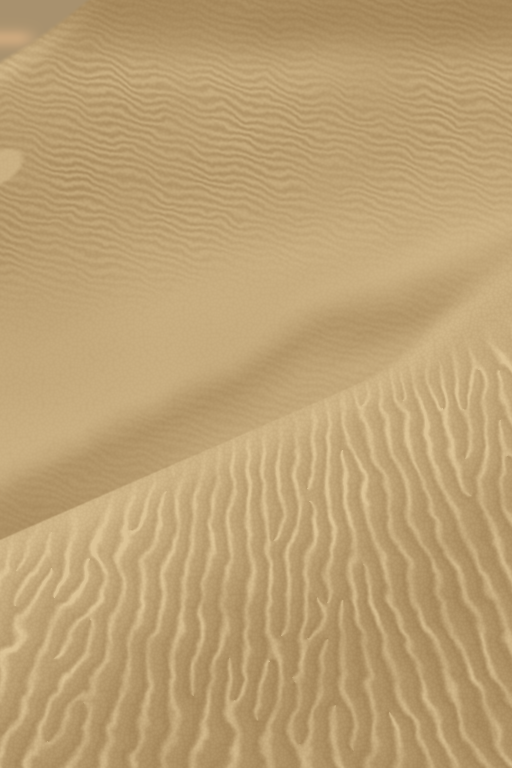
Reproduce this texture procedurally as a Shadertoy shader.

```glsl
// Desert dunes: a near slope with fanning wind ripples, a shaded hollow and a far slope.
// Each part yields one sand tone, mapped to a dark-to-light ramp. Ripples are cosines
// of a phase bent by layered sines; forks come from scattered phase vortices.

const vec3 SAND_DARK = vec3(0.62, 0.50, 0.325);
const vec3 SAND_LIGHT = vec3(0.84, 0.74, 0.56);
const vec3 HAZE = vec3(0.66, 0.57, 0.43);
const vec3 DISTANT_SAND = vec3(0.80, 0.66, 0.49);
const float TAU = 6.2831853;
const float NEAR_RIPPLES = 16.5;   // ripples across the bottom edge
const float FAN_CENTRE = 0.52;
const float FAN_SPREAD = 0.95;
const float FAR_RIPPLES = 92.0;    // ripples over the canvas height
const float GRAIN_SCALE = 230.0;
const float GRAIN_DEPTH = 0.17;
const int FORKS = 26;

vec2 hash2(vec2 p) {
    vec3 q = fract(vec3(p.xyx) * vec3(0.1031, 0.1030, 0.0973));
    q += dot(q, q.yzx + 33.33);
    return fract((q.xx + q.yz) * q.zy);
}

// Distance to the nearest scattered point
float cellular(vec2 p) {
    vec2 cell = floor(p), f = fract(p);
    float nearest = 2.0;
    for (int j = -1; j <= 1; j++)
    for (int i = -1; i <= 1; i++) {
        vec2 o = vec2(i, j);
        vec2 d = o + hash2(cell + o) - f;
        nearest = min(nearest, dot(d, d));
    }
    return sqrt(nearest);
}

// Layered, rotated sines, roughly -1 to 1
float waves(vec2 p) {
    float sum = 0.0, amp = 0.5;
    for (int i = 0; i < 4; i++) {
        sum += amp * sin(p.x + 1.7 * sin(p.y + float(i))) * cos(0.6 * p.y - 0.4 * p.x);
        p = mat2(0.8, 0.6, -0.6, 0.8) * p * 1.75 + 2.3;
        amp *= 0.6;
    }
    return sum;
}

float band(float d, float width) {
    return exp(-d * d / (width * width));
}

float rippleLine(float x) {
    return 0.297 + 0.29 * x;
}

float nearCrest(float x) {
    return rippleLine(x) + 0.085 * smoothstep(0.70, 1.06, x);
}

// Near-vertical lines that draw together towards the crest
float nearPhase(vec2 p) {
    float fan = FAN_SPREAD * tanh(2.5 * (p.x - FAN_CENTRE));
    fan *= p.x < FAN_CENTRE ? 0.85 : 1.0;
    float phase = TAU * NEAR_RIPPLES * (p.x + fan * p.y);
    phase += 1.2 * waves(vec2(11.0 * p.x, 26.0 * p.y)) + 0.5 * sin(58.0 * p.y + 19.0 * p.x);
    phase += 1.5 * waves(vec2(27.0 * p.x + 4.0, 47.0 * p.y));
    for (int i = 0; i < FORKS; i++) {
        vec2 h = hash2(vec2(float(i) * 3.7 + 1.0, 8.0));
        vec2 d = p - vec2(h.x, h.y * rippleLine(h.x));
        // Opposite pairs keep each fork's bend local
        float mate = atan((d.x - 0.07) * 0.667, d.y - 0.05);
        phase += atan(d.x * 0.667, d.y) - mate;
    }
    return phase;
}

float nearTone(vec2 p) {
    float depth = rippleLine(p.x) - p.y;
    float strength = smoothstep(-0.015, 0.07, depth);
    float phase = nearPhase(p);
    float ridge = pow(0.5 + 0.5 * cos(phase), 4.0);
    float lee = pow(0.5 + 0.5 * cos(phase + 1.6), 2.0);
    float tone = mix(0.74, 0.33, smoothstep(0.0, 0.34, depth));
    tone += 0.07 * waves(p * 7.0);
    float ridgeHeight = 0.46 + 0.28 * waves(p * vec2(23.0, 31.0));
    tone += strength * (max(ridgeHeight, 0.12) * ridge - 0.15 * lee - 0.03);
    return tone + 0.12 * band(nearCrest(p.x) - p.y - 0.015, 0.025);
}

// Fine, broken, wavering lines
float farRipple(vec2 p) {
    float bend = 2.8 * waves(vec2(17.0 * p.x, 19.0 * p.y)) + 1.3 * sin(61.0 * p.x + 33.0 * p.y);
    bend += 3.2 * waves(vec2(43.0 * p.x + 2.0, 57.0 * p.y));
    return cos(TAU * (FAR_RIPPLES * p.y + 16.0 * p.x) + bend);
}

float farTone(vec2 p) {
    float ripple = farRipple(p);
    float height = p.y - 0.10 * p.x;
    float tone = mix(0.76, 0.48, smoothstep(0.54, 0.75, height));
    tone += 0.13 * band(p.y - 0.895 - 0.03 * p.x, 0.035) * smoothstep(0.0, 0.4, p.x);
    tone -= 0.34 * smoothstep(0.91, 1.0, p.y + 0.03 * p.x);
    tone -= 0.16 * band(p.x, 0.22) * band(p.y - 0.62, 0.12);
    tone += 0.10 * band(p.y - 0.455 - 0.26 * p.x, 0.025) * smoothstep(0.45, 0.9, p.x);
    tone += 0.07 * waves(vec2(4.0 * p.x, 14.0 * p.y - 4.0 * p.x));
    float rippled = smoothstep(0.54, 0.74, height) * (1.0 - 0.6 * smoothstep(0.88, 0.95, p.y));
    tone += ripple * rippled * (0.15 + 0.12 * waves(p * 13.0));
    // Shaded hollow: darkest below its rim, paler towards the near crest
    float rim = 0.375 + 0.31 * p.x + 0.025 * band(p.x - 0.62, 0.10);
    rim += 0.006 * waves(p * vec2(24.0, 40.0));
    float hollow = smoothstep(0.03, -0.03, p.y - rim);
    float pale = smoothstep(0.02, 0.085, rim - p.y) * smoothstep(0.05, 0.5, p.x);
    float hollowTone = mix(0.36, 0.62, max(pale, 0.75 * smoothstep(0.72, 1.0, p.x)));
    hollowTone -= 0.10 * smoothstep(0.45, 0.0, p.x) * smoothstep(0.02, 0.09, rim - p.y);
    hollowTone += 0.05 * waves(vec2(9.0 * p.x, 45.0 * p.y - 12.0 * p.x));
    return mix(tone, hollowTone + 0.04 * ripple, hollow);
}

void mainImage(out vec4 fragColor, in vec2 fragCoord) {
    vec2 p = fragCoord / iResolution.xy;
    float aa = 1.5 / iResolution.y;
    float tone = farTone(p);

    // Skyline slope and pale spur on the left
    float skyline = p.y - 0.918 - 0.38 * p.x - 0.5 * p.x * p.x;
    tone += 0.30 * band(skyline + 0.012, 0.018) * smoothstep(0.25, 0.05, p.x);
    vec2 spur = (p - vec2(0.0, 0.782 + 0.25 * p.x)) / vec2(0.045, 0.022);
    tone = mix(tone, 0.78, smoothstep(1.15, 0.8, length(spur)));

    // Near slope, its edge softening to the right
    float edge = aa + 0.035 * smoothstep(0.68, 1.0, p.x);
    float nearMask = smoothstep(-edge, edge, nearCrest(p.x) - p.y);
    tone = mix(tone, nearTone(p), nearMask);

    // Sand grains
    vec2 square = fragCoord / iResolution.y;
    tone += GRAIN_DEPTH * (0.5 - cellular(square * GRAIN_SCALE)) * mix(0.6, 1.0, nearMask);
    vec3 colour = mix(SAND_DARK, SAND_LIGHT, clamp(tone, -0.2, 1.1));

    // Hazy ground beyond the skyline
    vec3 beyond = mix(HAZE, DISTANT_SAND, band(p.y - 0.95, 0.012) * smoothstep(0.09, 0.03, p.x));
    colour = mix(colour, beyond, smoothstep(-0.004, 0.004 + aa, skyline));
    fragColor = vec4(colour, 1.0);
}
```
